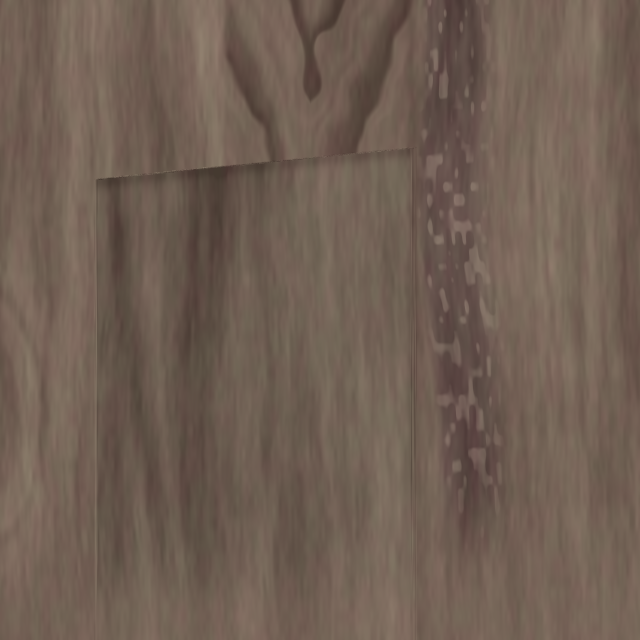
Give the GLSL for this texture, as a Shadertoy shader.

```glsl
// Draws grey-brown walnut planks with a slanted butt joint, cathedral grain and a pore band.

float hash(vec2 p) {
    return fract(sin(dot(p, vec2(127.1, 311.7))) * 43758.5453);
}

float noise(vec2 p) {
    vec2 i = floor(p), f = fract(p);
    f = f * f * (3.0 - 2.0 * f);
    return mix(mix(hash(i), hash(i + vec2(1, 0)), f.x),
               mix(hash(i + vec2(0, 1)), hash(i + vec2(1, 1)), f.x), f.y);
}

// Noise centred on zero
float wobble(vec2 p) {
    return noise(p) - 0.5;
}

// Soft bump around a centre line
float band(float x, float centre, float width) {
    float d = (x - centre) / width;
    return exp(-d * d);
}

// Long vertical fibres, from broad streaks to fine hairs
float fibres(vec2 p) {
    float sum = 0.0, amp = 0.36;
    vec2 freq = vec2(13.0, 1.3);
    for (int i = 0; i < 5; i++) {
        sum += amp * wobble(p * freq + float(i) * 17.3);
        freq *= vec2(2.0, 2.1);
        amp *= 0.82;
    }
    return sum;
}

// Nested V-shaped growth rings with a sharp dark side
float cathedral(vec2 p) {
    float ring = 3.0 * abs(p.x - 0.485) - (p.y - 0.75);
    ring += 0.10 * wobble(p * vec2(22, 14)) + 0.04 * wobble(p * vec2(50, 30));
    float tone = 0.16 * wobble(vec2(ring * 28.0, 3.0));
    tone -= 0.50 * smoothstep(-0.24, -0.13, ring) * (1.0 - smoothstep(-0.13, -0.105, ring));
    tone -= 0.55 * smoothstep(0.02, 0.19, ring) * (1.0 - smoothstep(0.19, 0.235, ring));
    tone -= 0.14 * (1.0 - smoothstep(-0.15, -0.11, ring));
    return tone;
}

// Dark and light streaks of the lower plank
float plankStreaks(vec2 p) {
    float tone = -0.09;
    float upper = smoothstep(0.35, 0.65, p.y);
    tone -= (0.10 + 0.28 * upper) * band(p.x, 0.345, 0.045);
    tone -= 0.34 * band(p.x, 0.415, 0.018) * smoothstep(0.05, 0.3, p.y);
    tone -= 0.30 * band(p.x, 0.295, 0.016) * band(p.y, 0.42, 0.26);
    tone -= 0.30 * band(p.x, 0.275 - 0.16 * p.y, 0.016) * smoothstep(0.1, 0.3, p.y);
    tone += 0.16 * band(p.x, 0.29 - 0.10 * p.y, 0.012);
    tone += 0.10 * band(p.x, 0.53, 0.07);
    return tone;
}

// Oval rings around a knot on the left border
float knot(vec2 p) {
    float r = length((p - vec2(-0.015, 0.35)) / vec2(0.10, 0.23));
    r += 0.12 * wobble(p * vec2(30, 8));
    float rings = 0.5 * wobble(vec2(r * 9.0, 7.0)) - 0.30 * band(r, 0.86, 0.09);
    return rings * (1.0 - smoothstep(0.95, 1.25, r));
}

void mainImage(out vec4 fragColor, in vec2 fragCoord) {
    vec2 p = fragCoord / iResolution.xy;
    vec2 bent = p;
    bent.x += 0.035 * wobble(p * vec2(4, 3)) + 0.008 * wobble(p * vec2(14, 9));

    // Plank layout
    float joint = 0.72 + 0.1 * (p.x - 0.15);
    float below = 1.0 - smoothstep(-0.002, 0.002, p.y - joint);
    float column = smoothstep(0.147, 0.153, p.x) * (1.0 - smoothstep(0.64, 0.652, p.x));
    float cathedralColumn = smoothstep(0.345, 0.36, p.x) * (1.0 - smoothstep(0.63, 0.65, p.x));
    float lowerPlank = column * below * smoothstep(0.02, 0.16, p.y);
    float upperPlank = cathedralColumn * (1.0 - below);

    // Grain, weaker on the cathedral figure and the soft bottom edge
    float calm = (1.0 - 0.55 * upperPlank) * mix(0.65, 1.0, smoothstep(0.0, 0.15, p.y));
    float tone = 0.66 + calm * fibres(bent + vec2(0.0, 3.7 * column * below));
    tone += 0.14 * wobble(p * vec2(5, 4) + 9.0);
    tone += 0.12 * wobble(p * vec2(210, 55));
    tone += upperPlank * cathedral(p);
    tone += lowerPlank * plankStreaks(bent);
    tone += knot(p);

    // Seams and the shadow beneath the joint
    tone -= 0.28 * column * below * band(p.y, joint - 0.004, 0.012);
    tone -= 0.18 * band(p.x, 0.645, 0.011) * smoothstep(0.1, 0.4, p.y);
    tone -= 0.16 * band(bent.x, 0.26, 0.022) * smoothstep(0.7, 0.85, p.y);

    // Dark pore band with short pale flecks
    float centre = 0.732 - 0.03 * p.y;
    float pores = smoothstep(-0.055, -0.035, bent.x - centre)
                * (1.0 - smoothstep(0.02, 0.075, bent.x - centre))
                * smoothstep(0.10, 0.30, p.y);
    float flecks = smoothstep(0.56, 0.85, noise(bent * vec2(125, 42) + p.y * 6.0));
    tone += pores * (0.50 * flecks - 0.36 + 0.25 * wobble(p * vec2(40, 12)));

    // Brown ramp with a faint pink, green and violet drift
    vec3 color = mix(vec3(0.32, 0.25, 0.22), vec3(0.54, 0.47, 0.41), clamp(tone, -0.15, 1.2));
    color += vec3(0.5, -0.5, 0.1) * 0.035 * wobble(p * vec2(70, 26) + 31.0);
    color += vec3(0.0, -0.004, 0.012) * pores + vec3(-0.008, 0.002, 0.0) * lowerPlank;
    fragColor = vec4(color, 1.0);
}
```
